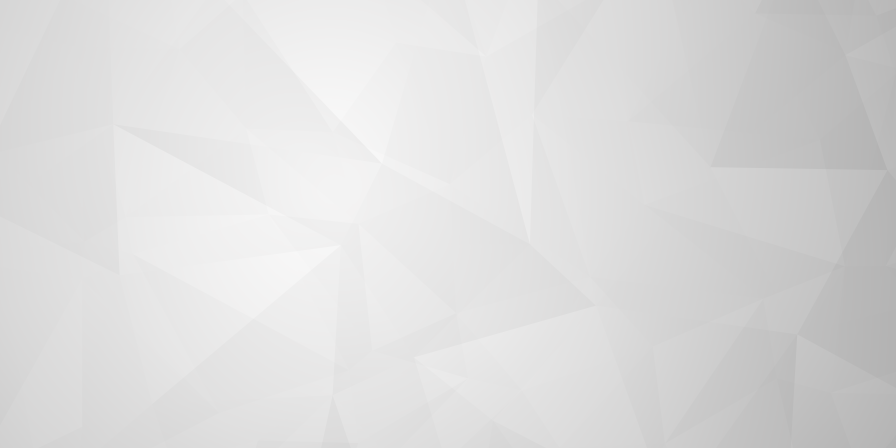
This background is drawn by a WebGL 1 fragment shader. Its source:

```glsl
precision highp float;

uniform vec2 u_resolution;

float hash(vec2 p) {
  vec3 q = fract(vec3(p.xyx) * 0.1031);
  q += dot(q, q.yzx + 33.33);
  return fract((q.x + q.y) * q.z);
}

vec2 hash2(vec2 p) {
  return vec2(hash(p), hash(p + vec2(41.3, 17.9)));
}

float cross2(vec2 a, vec2 b) {
  return a.x * b.y - a.y * b.x;
}

float turn(vec2 a, vec2 b, vec2 c) {
  return cross2(b - a, c - a);
}

// Signed distance to the line a-b, positive on its left side
float edgeDistance(vec2 p, vec2 a, vec2 b) {
  return cross2(b - a, p - a) / max(length(b - a), 0.0001);
}

// One softly shaded triangle: x is tone times coverage, y is coverage
vec2 facet(vec2 p, vec2 a, vec2 b, vec2 c, vec2 id, float pixel) {
  float inside = min(edgeDistance(p, a, b),
                 min(edgeDistance(p, b, c), edgeDistance(p, c, a)));
  float coverage = clamp(inside / pixel + 0.5, 0.0, 1.0);
  vec2 slope = hash2(id + 73.7) - 0.5;
  float tone = 2.0 * hash(id) - 1.0 + 1.3 * dot(p - (a + b + c) / 3.0, slope);
  return vec2(tone, 1.0) * coverage;
}

vec2 meshVertex(vec2 cell, float seed) {
  return cell + 0.9 * (hash2(cell + seed) - 0.5);
}

// Irregular triangle mesh with a random tone around zero per facet
float triangleMesh(vec2 p, float seed, float pixel) {
  vec2 base = floor(p);
  vec2 total = vec2(0.0);
  for (int j = -1; j <= 1; j++) {
    for (int i = -1; i <= 1; i++) {
      vec2 cell = base + vec2(float(i), float(j));
      vec2 a = meshVertex(cell, seed);
      vec2 b = meshVertex(cell + vec2(1.0, 0.0), seed);
      vec2 c = meshVertex(cell + vec2(1.0, 1.0), seed);
      vec2 d = meshVertex(cell + vec2(0.0, 1.0), seed);
      vec2 id = cell + seed + 120.0;

      // Split along the diagonal that keeps both halves well shaped
      float splitAC = min(turn(a, b, c), turn(a, c, d));
      float splitBD = min(turn(a, b, d), turn(b, c, d));
      if (splitAC > splitBD) {
        total += facet(p, a, b, c, id, pixel);
        total += facet(p, a, c, d, id + 0.5, pixel);
      } else {
        total += facet(p, a, b, d, id, pixel);
        total += facet(p, b, c, d, id + 0.5, pixel);
      }
    }
  }
  return total.x / max(total.y, 0.001);
}

vec2 rotate(vec2 p, float angle) {
  float s = sin(angle);
  float c = cos(angle);
  return vec2(c * p.x - s * p.y, s * p.x + c * p.y);
}

// Off-centre glow that falls away to grey
float glow(vec2 p, vec2 center) {
  vec2 offset = p - center;
  offset.y *= mix(1.0, 0.75, smoothstep(-0.1, 0.1, offset.y));
  float d = sqrt(dot(offset, offset) + 0.004);
  return 0.968 - 0.14 * d - 0.04 * d * d;
}

void main() {
  vec2 p = gl_FragCoord.xy / u_resolution.y;
  float aspect = u_resolution.x / u_resolution.y;
  float pixel = 1.0 / u_resolution.y;

  float light = glow(p, vec2(0.36 * aspect, 0.57));

  // Large facets over a fainter, finer layer
  float coarse = triangleMesh(rotate(p, 0.5) * 2.9 + 5.0, 11.0, 2.9 * pixel);
  float fine = triangleMesh(rotate(p, -0.35) * 4.3 + 9.0, 57.0, 4.3 * pixel);
  float relief = 0.024 * coarse + 0.009 * fine;

  // Calmer towards the upper left
  float contrast = mix(0.3, 1.0, smoothstep(-0.8, 0.1, p.x - p.y));
  float grey = light + relief * contrast;

  gl_FragColor = vec4(vec3(grey) + vec3(0.001, 0.0, 0.0), 1.0);
}
```
